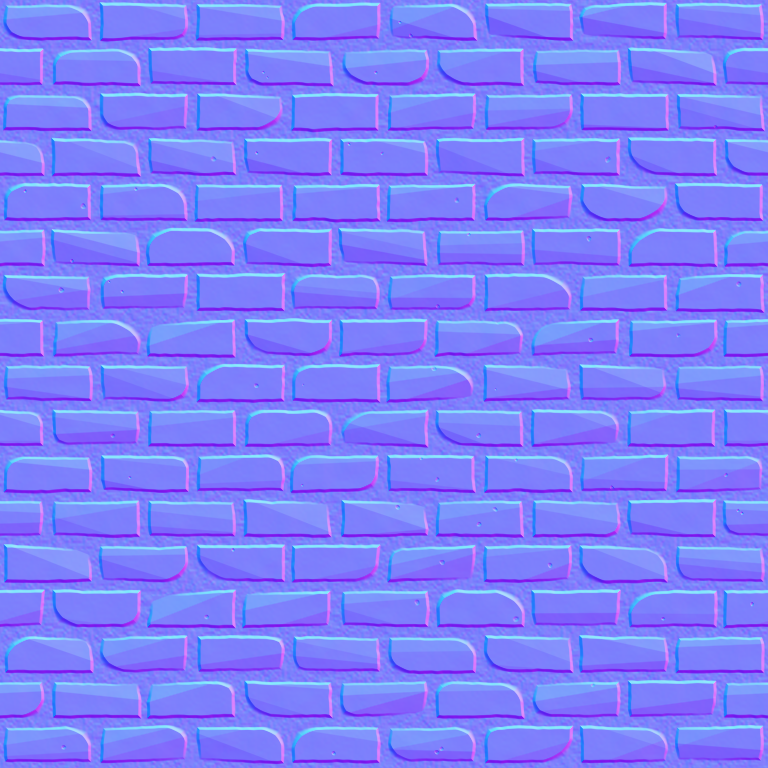
A WebGL 2 fragment shader for this texture map:

```glsl
#version 300 es
precision highp float;
uniform vec2 u_resolution;
out vec4 outColor;

const vec2 GRID = vec2(8.0, 17.0);
const vec2 BRICK_HALF = vec2(0.0584, 0.0254);
const float BRICK_HEIGHT = 0.0062;
const vec3 FLAT_COLOR = vec3(0.49, 0.50, 0.99);

vec3 hash3(vec2 p, float seed) {
  vec3 q = fract(vec3(p.xyx + seed * 7.13) * vec3(0.1031, 0.1030, 0.0973));
  q += dot(q, q.yxz + 33.33);
  return fract((q.xxy + q.yzz) * q.zyx);
}

// Value noise that repeats after one canvas
float noise(vec2 p, float cells, float seed) {
  p *= cells;
  vec2 i = floor(p), f = p - i;
  f = f * f * (3.0 - 2.0 * f);
  vec2 a = mod(i, cells), b = mod(i + 1.0, cells);
  float low = mix(hash3(a, seed).x, hash3(vec2(b.x, a.y), seed).x, f.x);
  float high = mix(hash3(vec2(a.x, b.y), seed).x, hash3(b, seed).x, f.x);
  return mix(low, high, f.y) - 0.5;
}

float boxDistance(vec2 p, vec2 halfSize) {
  vec2 d = abs(p) - halfSize;
  return length(max(d, 0.0)) + min(max(d.x, d.y), 0.0);
}

float smoothMax(float a, float b, float k) {
  float h = max(k - abs(a - b), 0.0) / k;
  return max(a, b) + h * h * k * 0.25;
}

// Height lost to a slanted cut along the upper or lower side
float facetDrop(vec2 p, vec2 id, float side) {
  vec3 r = hash3(id, 3.0 + side);
  vec3 s = hash3(id, 6.0 + side);
  vec2 dir = normalize(vec2((r.x - 0.5) * 0.8, side));
  float start = mix(0.003, 0.019, r.y);
  float slope = mix(0.13, 0.30, r.z) * step(s.x, 0.62);
  return max(dot(p, dir) - start, 0.0) * slope;
}

// Positive where a corner is worn away
float cornerCut(vec2 p, vec2 id, float side) {
  vec3 r = hash3(id, 12.0 + side);
  vec2 corner = vec2(side, r.x < 0.5 ? -1.0 : 1.0);
  float reach = mix(0.054, 0.041, r.z) + step(0.36, r.y);
  return dot(p * corner, normalize(vec2(0.8, 1.0))) - reach;
}

float pitDepth(vec2 p, vec2 id) {
  float depth = 0.0;
  for (int i = 0; i < 3; i++) {
    vec3 r = hash3(id, 20.0 + float(i));
    vec2 center = (r.xy - 0.5) * BRICK_HALF * 1.6;
    float radius = mix(0.0015, 0.004, r.x);
    float ragged = length(p - center) + noise(p + 0.5, 300.0, 4.0) * 0.002;
    depth += step(0.86, r.z) * 0.0011 * smoothstep(radius, radius * 0.3, ragged);
  }
  return depth;
}

float wallHeight(vec2 uv) {
  // Running bond, rows counted from the top
  vec2 cell = vec2(uv.x, 1.0 - uv.y) * GRID;
  float row = floor(cell.y);
  cell.x += 0.5 * mod(row, 2.0);
  vec2 id = vec2(mod(floor(cell.x), GRID.x), mod(row, GRID.y));
  vec2 p = (fract(cell) - vec2(0.5, 0.48)) * vec2(1.0, -1.0) / GRID;
  p += (hash3(id, 1.0).xy - 0.5) * vec2(0.003, 0.001);

  // Outline with waves, facets and worn corners
  float drop = facetDrop(p, id, 1.0) + facetDrop(p, id, -1.0);
  float d = boxDistance(p, BRICK_HALF - 0.001) + 0.001 * noise(uv, 130.0, 5.0);
  d += 0.0025 * noise(uv, 34.0, 2.0) + drop * 0.6;
  float edge = 0.0042;
  for (int i = 0; i < 2; i++) {
    float cut = cornerCut(p, id, float(2 * i - 1));
    d = smoothMax(d, cut, 0.012);
    edge = max(edge, mix(0.0042, 0.017, smoothstep(-0.014, 0.002, cut)));
  }
  float mask = smoothstep(0.0, -edge, d);

  // Sandy mortar and smoother brick faces
  float mortar = 0.0006 * noise(uv, 270.0, 8.0) + 0.0008 * noise(uv, 110.0, 9.0);
  float face = max(BRICK_HEIGHT - drop, 0.0) - pitDepth(p, id);
  face += 0.0006 * noise(uv, 48.0, 10.0) + 0.00008 * noise(uv, 230.0, 11.0);
  return mix(mortar, face, mask);
}

vec2 surfaceTilt(vec2 uv, float e) {
  vec2 s = vec2(e, 0.0);
  vec2 rise = vec2(wallHeight(uv + s.xy) - wallHeight(uv - s.xy),
                   wallHeight(uv + s.yx) - wallHeight(uv - s.yx));
  vec2 slope = -rise / (2.0 * e);
  return slope / sqrt(1.0 + dot(slope, slope));
}

void main() {
  vec2 uv = gl_FragCoord.xy / u_resolution;
  vec2 tilt = surfaceTilt(uv, max(0.0009, 0.5 / u_resolution.y));
  vec3 color = FLAT_COLOR + vec3(0.42 * tilt.x, 0.46 * tilt.y, 0.0);
  color.r += 0.05 * abs(tilt.y) * step(0.0, tilt.y);
  color.b -= 0.08 * pow(max(-tilt.y, 0.0), 2.0);
  outColor = vec4(clamp(color, 0.0, 1.0), 1.0);
}
```
